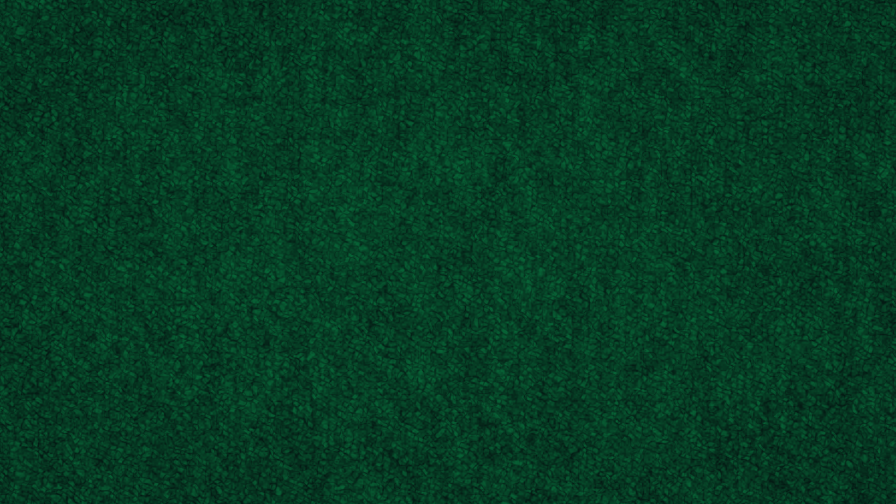
Reproduce this texture procedurally as a Shadertoy shader.

```glsl
// Dark green woven wool cloth with fine diagonal twill, soft slubs and dim corners

float hash(vec2 p) {
    return fract(sin(dot(p, vec2(127.1, 311.7))) * 43758.5453);
}

// Smooth value noise, 0 to 1
float noise(vec2 p) {
    vec2 i = floor(p), f = fract(p);
    f = f * f * (3.0 - 2.0 * f);
    return mix(mix(hash(i), hash(i + vec2(1, 0)), f.x),
               mix(hash(i + vec2(0, 1)), hash(i + vec2(1, 1)), f.x), f.y);
}

// Blunt stitches in staggered diagonal rows; x = shape, y = random shade
vec2 stitches(vec2 p) {
    vec2 along = normalize(vec2(0.86, -0.5));
    vec2 s = vec2(dot(p, along), dot(p, vec2(-along.y, along.x))) * vec2(70.0, 88.0);
    s.x += 0.37 * floor(s.y) + 0.5 * hash(vec2(floor(s.y), 4.0));
    vec2 f = abs(fract(s) - 0.5);
    float shape = smoothstep(0.5, 0.2, f.x) * smoothstep(0.5, 0.16, f.y);
    return vec2(shape, hash(floor(s)));
}

void mainImage(out vec4 fragColor, in vec2 fragCoord) {
    vec2 p = fragCoord / iResolution.y;
    vec2 centred = fragCoord / iResolution.xy - 0.5;

    // Uneven yarn bends the rows
    vec2 bend = vec2(noise(p * 60.0), noise(p * 60.0 + 31.0)) - 0.5;
    vec2 stitch = stitches(p + 0.014 * bend);

    // Weave: dark gaps, then a shade for each stitch
    float light = 0.51 + 0.30 * (stitch.x - 0.46);
    light += 0.46 * stitch.x * (stitch.y - 0.5);

    // Thin dark creases between the fibres
    float crease = abs(noise(p * 85.0 + 13.0) - 0.5);
    light += 0.22 * (smoothstep(0.0, 0.14, crease) - 0.7);

    // Loose fibres
    light += 0.50 * (noise(p * 250.0 + 7.0) - 0.5);

    // Slubs and cloudy patches, drawn out vertically
    light += 0.21 * (noise(p * vec2(56.0, 26.0) + 53.0) - 0.5);
    light += 0.11 * (noise(p * vec2(24.0, 9.0) + 71.0) - 0.5);

    // Dimmer towards the corners
    light -= 0.42 * dot(centred, centred);

    vec3 shadowGreen = vec3(0.017, 0.13, 0.09);
    vec3 litGreen = vec3(0.028, 0.36, 0.198);
    fragColor = vec4(mix(shadowGreen, litGreen, clamp(light, -0.1, 1.1)), 1.0);
}
```
